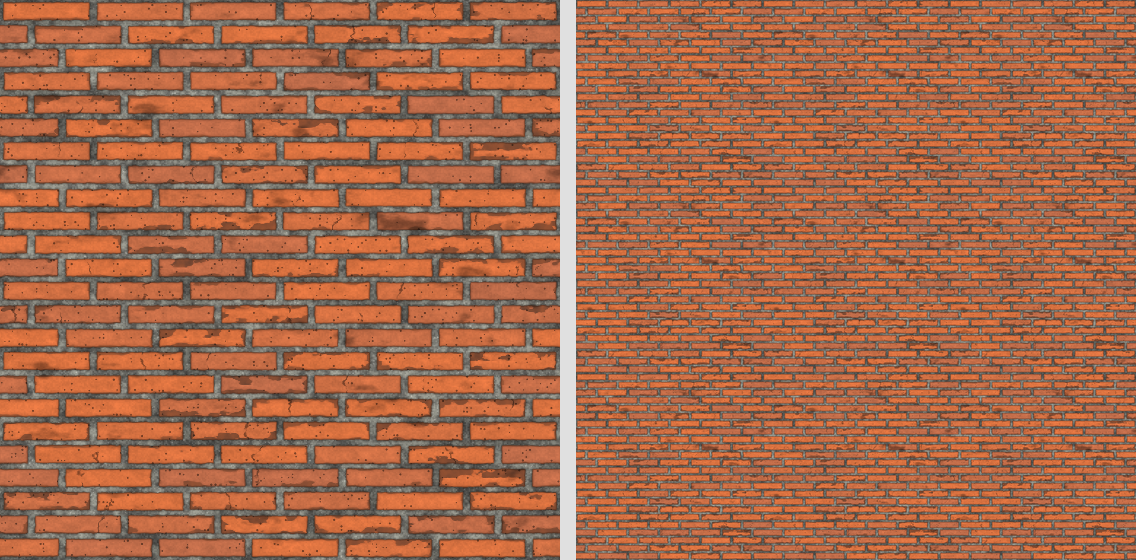
Left, the tile; right, the same tile 3 across and 3 down.
This texture is drawn by a Shadertoy shader. Its source:

```glsl
// Weathered orange brick wall in a one-third running bond with grey mortar, tiling on all sides.

float hash(vec2 p) {
    return fract(sin(dot(p, vec2(127.1, 311.7))) * 43758.5453);
}

// Value noise that wraps after freq cells, so it tiles over the unit square.
float noise(vec2 uv, vec2 freq) {
    vec2 p = uv * freq, i = floor(p), f = fract(p);
    f = f * f * (3.0 - 2.0 * f);
    vec2 a = mod(i, freq), b = mod(i + 1.0, freq);
    return mix(mix(hash(a), hash(vec2(b.x, a.y)), f.x),
               mix(hash(vec2(a.x, b.y)), hash(b), f.x), f.y);
}

float fbm(vec2 uv, vec2 freq) {
    float sum = 0.0, amp = 0.533;
    for (int i = 0; i < 4; i++) {
        sum += amp * noise(uv, freq);
        freq *= 2.0;
        amp *= 0.5;
    }
    return sum;
}

// Sparse round pits, one candidate per grid cell.
float pits(vec2 uv, float freq, float density) {
    vec2 p = uv * freq, cell = mod(floor(p), freq);
    vec2 center = 0.35 + 0.3 * vec2(hash(cell + 3.1), hash(cell + 7.7));
    float radius = mix(0.15, 0.33, hash(cell + 5.3));
    float soft = max(0.12, freq / iResolution.y * 0.5);
    float dist = length(fract(p) - center);
    return step(1.0 - density, hash(cell + 1.9)) * (1.0 - smoothstep(radius - soft, radius + soft, dist));
}

float roundedBox(vec2 p, vec2 halfSize, float radius) {
    vec2 q = abs(p) - halfSize + radius;
    return length(max(q, 0.0)) + min(max(q.x, q.y), 0.0) - radius;
}

void mainImage(out vec4 fragColor, in vec2 fragCoord) {
    vec2 uv = fragCoord / iResolution.xy;
    float pixel = 24.0 / iResolution.y;

    // Layout: 6 bricks across, 24 courses counted from the top; local units are course heights.
    float y = (1.0 - uv.y) * 24.0;
    float row = floor(y);
    float x = uv.x * 6.0 - mod(row, 3.0) / 3.0;
    vec2 id = vec2(mod(floor(x), 6.0), mod(row, 24.0));
    vec2 local = vec2((fract(x) - 0.5) * 4.0, 0.48 - fract(y));
    local += 0.03 * (vec2(hash(id + 11.0), hash(id + 17.0)) - 0.5);

    // Shared noise
    float broad = fbm(uv, vec2(12.0, 18.0));
    float blotch = fbm(uv + 0.37, vec2(36.0, 54.0));
    float rough = fbm(uv, vec2(96.0));
    float grain = noise(uv, vec2(384.0)) - 0.5;

    float dist = roundedBox(local, vec2(1.85, 0.385), 0.06) + (rough - 0.5) * 0.07;
    float depth = -dist;
    float wear = hash(id + 23.0);

    // Mortar: mottled grey, stained in places and shaded beside the bricks
    float mottle = smoothstep(0.25, 0.75, 0.6 * rough + 0.4 * blotch);
    vec3 mortar = mix(vec3(0.36, 0.355, 0.34), vec3(0.58, 0.58, 0.54), mottle);
    mortar *= mix(0.8, 1.08, smoothstep(0.3, 0.6, broad));
    mortar *= mix(0.78, 1.0, smoothstep(0.0, 0.09, dist));
    mortar += 0.1 * grain + 0.12 * pits(uv + 0.21, 192.0, 0.08);

    // Brick face: a tone per brick with soft mottling
    float dull = smoothstep(0.35, 1.0, hash(id + 31.0));
    vec3 brick = mix(vec3(0.87, 0.455, 0.255), vec3(0.76, 0.43, 0.295), dull);
    brick *= 1.0 + 0.18 * (blotch - 0.5) + 0.14 * (rough - 0.5) + 0.07 * grain;

    // Ragged scorch creeping in from the edges, heavier on worn bricks
    float side = mix(0.5, 1.0, step(0.0, local.y * (hash(id + 41.0) - 0.5)));
    float reach = mix(0.1, 0.42, wear * wear) * side * smoothstep(0.38, 0.72, blotch);
    float scorch = smoothstep(-0.03, 0.05, reach - depth);
    float halo = smoothstep(-0.16, 0.1, reach - depth);
    vec3 soot = mix(vec3(0.6, 0.33, 0.2), vec3(0.4, 0.25, 0.18), wear * rough * 1.5);
    brick = mix(brick, brick * vec3(0.87, 0.85, 0.85), halo);
    brick = mix(brick, soot, 0.8 * scorch);
    brick *= mix(0.68, 1.0, smoothstep(0.0, 0.08, depth));

    // Pits, and a wandering crack on some bricks
    brick *= 1.0 - 0.45 * pits(uv, 160.0, 0.09);
    float crackX = (hash(id + 53.0) - 0.5) * 3.0 + (blotch - 0.5) * 0.9;
    float crack = 1.0 - smoothstep(0.01, 0.025 + pixel, abs(local.x - crackX));
    crack *= step(0.72, hash(id + 61.0)) * smoothstep(0.35, 0.6, rough);
    brick *= 1.0 - 0.4 * crack;

    float soft = max(0.03, 0.7 * pixel);
    vec3 color = mix(brick, mortar, smoothstep(-soft, soft, dist));

    // Dark stains spreading across bricks and joints
    color *= 1.0 - 0.35 * smoothstep(0.6, 0.8, 0.5 * broad + 0.5 * fbm(uv + 0.63, vec2(24.0, 48.0)));
    fragColor = vec4(color, 1.0);
}
```
